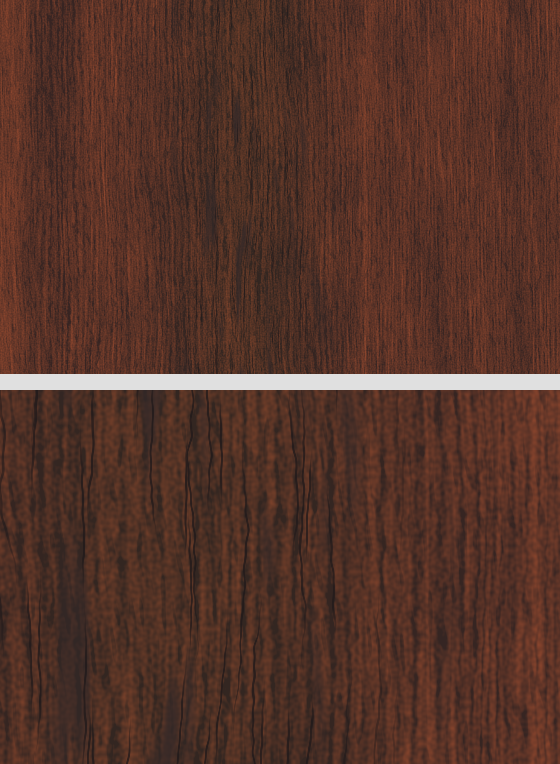
Top, the full canvas; bottom, a detail of the centre.
This texture is drawn by a WebGL 2 fragment shader. Its source:

```glsl
#version 300 es
precision highp float;
// Dark reddish-brown timber: wavy upright grain, smoky heartwood stains and fine cracks.

uniform vec2 u_resolution;
out vec4 fragColor;

const vec3 DARK_WOOD = vec3(0.215, 0.143, 0.133);
const vec3 LIGHT_WOOD = vec3(0.520, 0.260, 0.172);
const vec3 STAIN = vec3(0.195, 0.155, 0.155);
const vec3 CRACK = vec3(0.120, 0.095, 0.100);
const vec3 UMBER_SHIFT = vec3(-0.016, 0.006, -0.005);
const float BASE_TONE = 0.43;
const float GRAIN_DENSITY = 62.0;     // lines per canvas height
const float FINE_GRAIN_EXTRA = 36.0;  // added density on the right
const float FINE_GRAIN_START = 0.60;  // as a share of the width
const float GRAIN_CONTRAST = 0.29;
const float FIBRE_CONTRAST = 0.25;
const float FLECK_CONTRAST = 0.28;
const float PORE_CONTRAST = 0.24;
const float SPECKLE_CONTRAST = 0.25;
const float HEART_CENTRE = 0.44;      // as a share of the width
const float HEART_WIDTH = 0.13;
const float CRACK_WIDTH = 0.0009;
const int CRACK_LAYERS = 5;
const float TAU = 6.2831853;

// Integer hash giving two values in 0..1
vec2 hash2(vec2 cell) {
    uvec2 q = uvec2(ivec2(cell)) * uvec2(1597334677u, 3812015801u);
    uint n = q.x ^ q.y;
    n = (n ^ (n >> 15)) * 2246822519u;
    n = (n ^ (n >> 13)) * 3266489917u;
    n ^= n >> 16;
    return vec2(n & 65535u, n >> 16) / 65535.0;
}

float cornerRamp(vec2 cell, vec2 offset) {
    float angle = TAU * hash2(cell).x;
    return dot(vec2(cos(angle), sin(angle)), offset);
}

// Gradient noise, roughly -1..1
float noise(vec2 p) {
    vec2 i = floor(p), f = p - i;
    vec2 u = f * f * f * (f * (f * 6.0 - 15.0) + 10.0);
    vec2 e = vec2(1.0, 0.0);
    float low = mix(cornerRamp(i, f), cornerRamp(i + e, f - e), u.x);
    float high = mix(cornerRamp(i + e.yx, f - e.yx), cornerRamp(i + 1.0, f - 1.0), u.x);
    return 1.4 * mix(low, high, u.y);
}

// Upright strands whose ends are staggered from column to column
float strands(vec2 p, float across, float along) {
    vec2 q = p * vec2(across, along);
    return noise(q + vec2(across, 0.38 * q.x));
}

float bump(float x, float centre, float width) {
    float d = (x - centre) / width;
    return exp(-d * d);
}

// Broad light and dark zones across the board
float boardTone(float s, vec2 p) {
    float tone = 0.24 * bump(s, 0.0, 0.04) - 0.12 * bump(s, 0.10, 0.04);
    tone += 0.08 * bump(s, 0.24, 0.05) - 0.09 * bump(s, HEART_CENTRE, HEART_WIDTH);
    tone += 0.11 * bump(s, 0.655, 0.03) + 0.07 * bump(s, 0.84, 0.06);
    tone += 0.18 * bump(s, 0.652, 0.003);
    tone += 0.13 * strands(p, 7.0, 0.9) + 0.13 * strands(p, 26.0, 1.8);
    return tone + 0.09 * noise(p * vec2(9.0, 5.0) + 47.0);
}

// Narrow dark growth lines with ragged edges, uneven spacing and strength
float grainLines(vec2 p, float aspect) {
    float extra = FINE_GRAIN_EXTRA * max(p.x - FINE_GRAIN_START * aspect, 0.0);
    float phase = GRAIN_DENSITY * p.x + extra;
    float strength = max(0.9 + 1.1 * strands(vec2(phase, p.y), 0.55, 3.0), 0.1);
    strength *= 1.0 + 0.7 * noise(p * vec2(120.0, 45.0) + 61.0);
    phase += 0.75 * noise(vec2(phase * 0.37, p.y * 1.1) + 13.0);
    phase += 0.25 * noise(p * vec2(110.0, 60.0) + 29.0);
    float ridge = 0.5 + 0.5 * sin(TAU * phase);
    return strength * (0.31 - ridge * ridge * ridge);
}

// Tapered hairline cracks, at most one in each tall, staggered cell
float cracks(vec2 p, float pixel) {
    float cover = 0.0;
    for (int layer = 0; layer < CRACK_LAYERS; layer++) {
        float k = float(layer);
        vec2 grid = vec2(13.0 + 3.0 * k, 1.8 + 0.7 * k);
        vec2 q = p * grid + k * vec2(7.3, 4.6);
        q.y += 9.0 * hash2(vec2(floor(q.x), 90.0 + k)).y;
        vec2 cell = floor(q), local = q - cell;
        vec2 rnd = hash2(cell + 40.0 * k);
        float wobble = 0.10 * noise(vec2(cell.x * 3.7, p.y * 12.0)) + 0.03 * noise(p * 60.0);
        float lean = (rnd.y - 0.5) * 0.28 * (local.y - 0.5);
        float d = abs(local.x - 0.28 - 0.44 * rnd.x - wobble - lean) / grid.x;
        float taper = 1.0 - smoothstep(0.12, 0.22 + 0.26 * rnd.y, abs(local.y - 0.5));
        float width = CRACK_WIDTH * (0.3 + 0.7 * taper);
        float line = 1.0 - smoothstep(width - 0.5 * pixel, width + 0.5 * pixel, d);
        cover = max(cover, line * taper * step(0.35, rnd.x));
    }
    return cover;
}

void main() {
    vec2 p = gl_FragCoord.xy / u_resolution.y;
    float aspect = u_resolution.x / u_resolution.y;
    float s = p.x / aspect;
    float heart = bump(s, HEART_CENTRE, HEART_WIDTH);

    // Bend the upright grain, most of all in the heartwood
    vec2 w = p;
    float bend = mix(0.25, 1.0, 1.0 - smoothstep(0.5, 0.7, s));
    w.x += bend * 0.024 * noise(p * vec2(3.5, 1.4) + 5.0);
    w.x += bend * 0.007 * noise(p * vec2(13.0, 4.5) + 19.0);

    // Tone from zones, growth lines, fibres, bright flecks, pores and speckle
    float tone = BASE_TONE + boardTone(s, w);
    float lineFade = smoothstep(0.01, 0.09, s) * (1.0 - 0.3 * smoothstep(0.55, 0.7, s));
    tone += GRAIN_CONTRAST * lineFade * grainLines(w, aspect);
    tone += FIBRE_CONTRAST * strands(w, 200.0, 11.0);
    tone += FLECK_CONTRAST * (1.0 - 0.7 * heart) * smoothstep(0.2, 0.7, strands(w, 125.0, 4.5));
    tone -= PORE_CONTRAST * smoothstep(0.15, 0.5, strands(w, 170.0, 38.0));
    tone += SPECKLE_CONTRAST * noise(p * vec2(245.0, 215.0) + 11.0);
    vec3 colour = mix(DARK_WOOD, LIGHT_WOOD, clamp(tone, 0.0, 1.15));
    colour += UMBER_SHIFT * heart;

    // Smoky stains stretched along the heartwood
    float smoke = strands(w, 24.0, 4.0) + 0.4 * strands(w, 60.0, 9.0);
    colour = mix(colour, STAIN, 0.75 * heart * smoothstep(0.2, 0.65, smoke));

    float split = cracks(w, 1.0 / u_resolution.y);
    colour = mix(colour, CRACK, 0.75 * split * smoothstep(0.15, 0.7, heart));
    fragColor = vec4(colour, 1.0);
}
```
